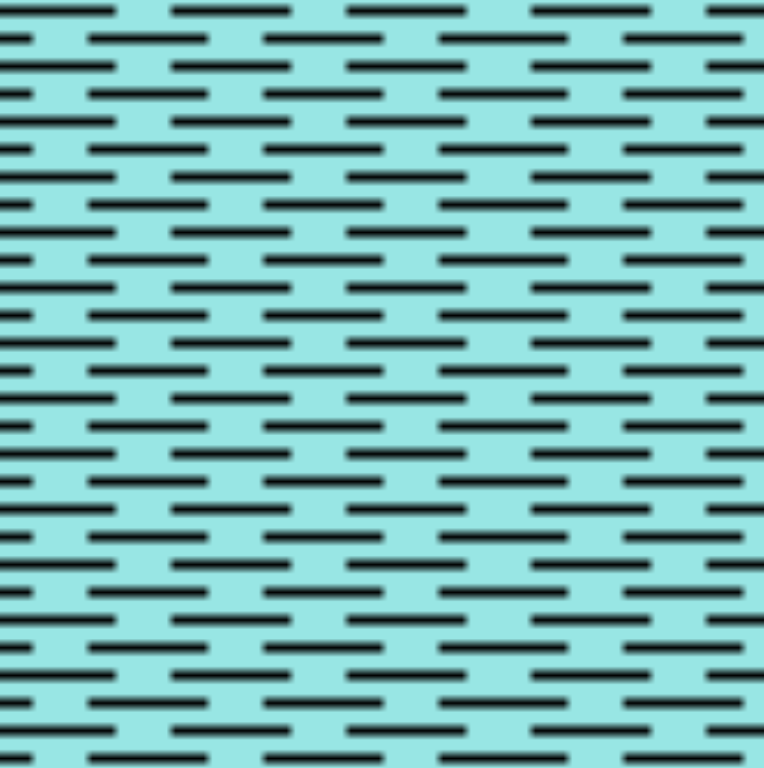
Reproduce this pattern procedurally as a Shadertoy shader.

```glsl
// Staggered rows of soft black dashes on pale aqua, snapped to a coarse grid.

const vec3 AQUA = vec3(0.596, 0.902, 0.894);
const vec3 INK = vec3(0.0, 0.004, 0.004);

const float CELLS_HIGH = 83.22;           // grid cells per canvas height
const vec2 GRID_OFFSET = vec2(0.54, 1.19); // left cell edge, top row centre
const float ROW_PITCH = 3.0;              // cells between rows
const float DASH_PITCH = 19.35;           // cells between dash starts
const float DASH_LENGTH = 13.2;
const float FIRST_START = 18.4;
const float STAGGER = -9.2;               // shift of every other row

// Linear falloff, one cell either side of a row centre
float rowTent(float y, float rowCentre) {
    return max(1.0 - abs(y - rowCentre), 0.0);
}

// Dash ends snap to whole cells, so lengths and gaps vary by one cell
float dashCover(float x, float start, float len, float pitch) {
    float halfGap = 0.5 * (pitch - len);
    float index = floor((x - start + halfGap) / pitch);
    float nominal = start + index * pitch;
    float left = floor(nominal);
    float right = floor(nominal + len);
    return clamp(min(x - left, right - x) + 0.5, 0.0, 1.0);
}

void mainImage(out vec4 fragColor, in vec2 fragCoord) {
    // Cell coordinates measured from the upper left
    vec2 fromTop = vec2(fragCoord.x, iResolution.y - fragCoord.y);
    vec2 cell = fromTop / iResolution.y * CELLS_HIGH - GRID_OFFSET;

    // Nearest row and its alternating start
    float row = floor(cell.y / ROW_PITCH + 0.5);
    float start = FIRST_START + STAGGER * mod(row, 2.0);

    float ink = rowTent(cell.y, row * ROW_PITCH)
              * dashCover(cell.x, start, DASH_LENGTH, DASH_PITCH);
    fragColor = vec4(mix(AQUA, INK, ink), 1.0);
}
```
